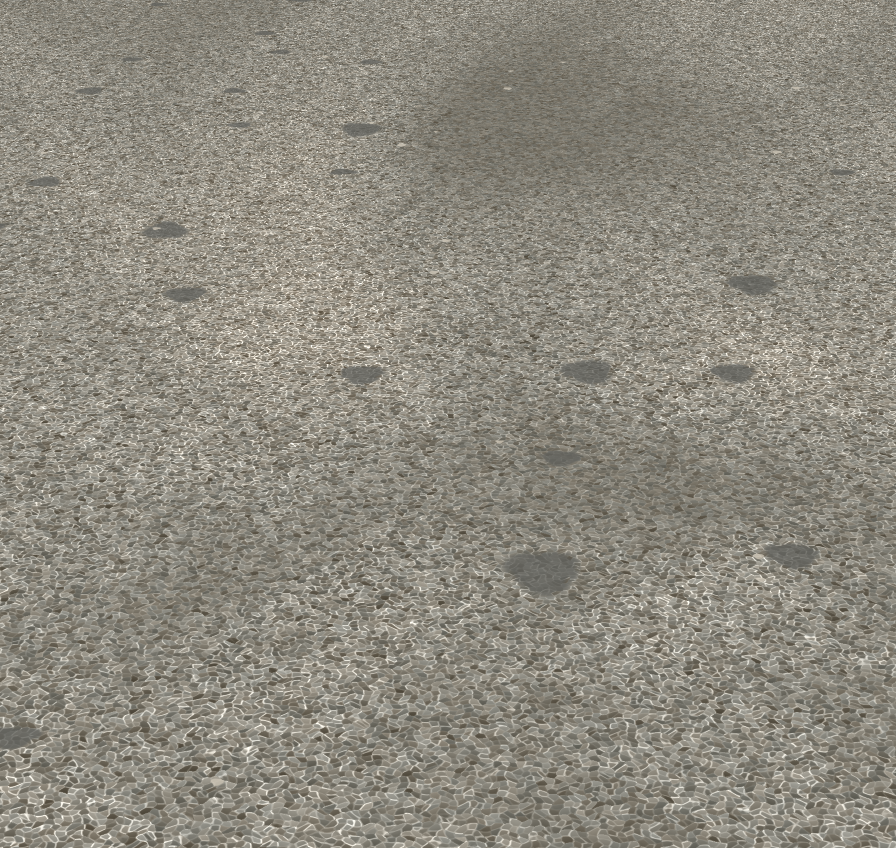
This texture is drawn by a Shadertoy shader. Its source:

```glsl
#define HORIZON 1.5
#define FORESHORTEN 2.2
#define GRAIN_DENSITY 150.0
#define STONE_TONE 0.505
#define STONE_SPREAD 0.23
#define MORTAR_GAIN 0.30
#define PATCH_GAIN 0.035
#define TAR_COLOR vec3(0.39, 0.39, 0.37)
#define FLECK_COLOR vec3(0.80, 0.77, 0.71)
#define WARM_OFFSET vec3(0.0, -0.014, -0.056)

vec2 hash2(vec2 p) {
    vec3 q = fract(p.xyx * vec3(0.1031, 0.1030, 0.0973));
    q += dot(q, q.yzx + 33.33);
    return fract((q.xx + q.yz) * q.zy);
}

// Canvas position to the receding road plane
vec2 roadPlane(vec2 uv) {
    float depth = 1.0 / (HORIZON - uv.y);
    return vec2((uv.x - 0.5) * depth, FORESHORTEN * depth);
}

float blob(vec2 uv, vec2 center, vec2 size) {
    vec2 d = (uv - center) / size;
    return exp(-dot(d, d));
}

// Broad worn (positive) and filmed-over (negative) areas
float wearMap(vec2 uv) {
    float wear = 0.0, weight = 0.32;
    vec2 p = uv * vec2(6.0, 8.0);
    for (int i = 0; i < 4; i++) {
        p += 0.7 * sin(p.yx * 1.3 + float(i) * 2.1);
        wear += weight * sin(p.x + 0.6) * sin(p.y + 1.9);
        p = mat2(1.4, 1.1, -1.1, 1.4) * p;
        weight *= 0.65;
    }
    wear += 0.9 * blob(uv, vec2(0.36, 0.68), vec2(0.13, 0.22));
    wear += 0.8 * blob(uv, vec2(0.85, 0.56), vec2(0.18, 0.08));
    wear -= 1.1 * blob(uv, vec2(0.72, 0.42), vec2(0.24, 0.10));
    wear -= 0.7 * blob(uv, vec2(0.60, 0.86), vec2(0.20, 0.09));
    return clamp(wear, -1.0, 1.0);
}

// One ragged round spot in some of the cells of a grid
float scatter(vec2 p, float cell, float chance, float radius, float ragged) {
    vec2 id = floor(p / cell);
    vec2 pick = hash2(id + 71.0);
    vec2 center = 0.3 + 0.4 * hash2(id + 19.0);
    vec2 d = fract(p / cell) - center;
    d.x *= mix(0.7, 1.2, pick.y);
    float angle = atan(d.y, d.x);
    float r = radius * mix(0.35, 1.0, pick.y * pick.y);
    r *= 1.0 + 0.12 * sin(3.0 * angle + pick.x * 40.0) + ragged;
    return step(pick.x, chance) * (1.0 - smoothstep(0.85 * r, 1.1 * r, length(d)));
}

vec3 asphalt(vec2 uv) {
    vec2 road = roadPlane(uv);
    vec2 p = road * GRAIN_DENSITY;
    p += 0.25 * sin(p.yx * 1.7);

    // Two nearest stones
    vec2 base = floor(p), stone = base, neighbor = base, offset = vec2(0.0);
    float near = 9.0, next = 9.0;
    for (int j = -1; j <= 1; j++)
    for (int i = -1; i <= 1; i++) {
        vec2 id = base + vec2(i, j);
        vec2 d = id + 0.1 + 0.8 * hash2(id) - p;
        float dist = length(d);
        if (dist < near) {
            next = near; neighbor = stone;
            near = dist; stone = id; offset = d;
        } else if (dist < next) {
            next = dist; neighbor = id;
        }
    }

    // Stone tones, with pits and light from the far side
    float wear = wearMap(uv);
    vec2 rnd = hash2(stone + 7.0);
    float tone = STONE_TONE + STONE_SPREAD * (rnd.x - 0.5);
    tone -= 0.09 * step(0.9, rnd.y) + 0.06 * offset.y;

    // Pale mortar, uneven from joint to joint
    float joint = 1.0 - smoothstep(0.04, 0.34, next - near);
    float grit = hash2(stone + neighbor + 3.0).x;
    tone += MORTAR_GAIN * joint * (0.15 + 1.05 * grit * grit) * (1.15 + 0.55 * wear);

    // Film mutes the grain; wear lifts it
    tone = mix(tone, 0.49, 0.45 * max(-wear, 0.0));
    tone += PATCH_GAIN * wear;
    vec3 color = tone + WARM_OFFSET;
    color += vec3(0.012, 0.0, -0.010) * (2.0 * rnd.y - 1.0 + max(wear, 0.0));

    // Tar spots and pale flecks
    float ragged = 0.25 * (rnd.x - 0.5);
    float tar = scatter(road, 0.25, 0.42, 0.17, ragged);
    color = mix(color, TAR_COLOR + 0.12 * (tone - 0.5), 0.85 * tar);
    float fleck = scatter(road + 3.7, 0.06, 0.04, 0.16, ragged);
    return mix(color, FLECK_COLOR, 0.8 * fleck);
}

void mainImage(out vec4 fragColor, in vec2 fragCoord) {
    // Four samples smooth the finest grains
    vec3 sum = vec3(0.0);
    for (int k = 0; k < 4; k++) {
        vec2 shift = vec2(k % 2, k / 2) * 0.5 - 0.25;
        sum += asphalt((fragCoord + shift) / iResolution.xy);
    }
    fragColor = vec4(sum / 4.0, 1.0);
}
```
